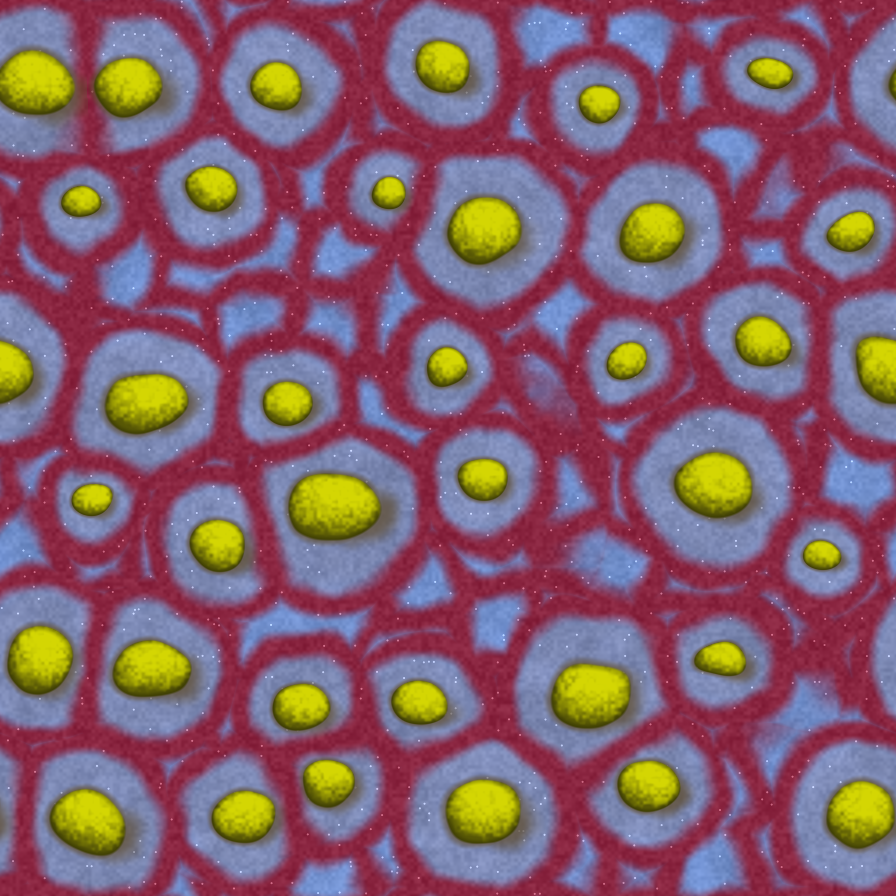
This texture is drawn by a Shadertoy shader. Its source:

```glsl
// Yellow granules in pale blue pools, separated by a soft crimson network; tiles seamlessly.

const float GRAIN_GRID = 6.0;
const float CELL_GRID = 12.0;

const vec3 CRIMSON = vec3(0.54, 0.145, 0.25);
const vec3 BLUE = vec3(0.44, 0.56, 0.80);
const vec3 GREY_BLUE = vec3(0.49, 0.54, 0.71);
const vec3 BROWN = vec3(0.38, 0.31, 0.20);
const vec3 OLIVE = vec3(0.34, 0.34, 0.02);
const vec3 YELLOW = vec3(0.83, 0.84, 0.01);

// Three random values for a lattice cell
vec3 hash3(vec2 cell, float seed) {
    vec3 v = fract((cell.xyx + seed * 7.3) * vec3(0.1031, 0.1030, 0.0973));
    v += dot(v, v.yxz + 33.33);
    return fract((v.xxy + v.yzz) * v.zyx);
}

// Value noise with a whole period, so it wraps on the unit square
float noise(vec2 uv, float period, float seed) {
    vec2 p = uv * period, i = floor(p), f = fract(p);
    f = f * f * (3.0 - 2.0 * f);
    float a = hash3(mod(i, period), seed).x;
    float b = hash3(mod(i + vec2(1, 0), period), seed).x;
    float c = hash3(mod(i + vec2(0, 1), period), seed).x;
    float d = hash3(mod(i + vec2(1, 1), period), seed).x;
    return mix(mix(a, b, f.x), mix(c, d, f.x), f.y) - 0.5;
}

vec2 warp(vec2 uv, float period, float amount, float seed) {
    return amount * vec2(noise(uv, period, seed), noise(uv, period, seed + 1.0));
}

// Distance to borders of small cells; neighbours of the same kind merge
float cellBorder(vec2 uv, float grid) {
    vec2 p = uv * grid, base = floor(p);
    float nearest = 9.0, other = 9.0, kind = 0.0;
    for (int pass = 0; pass < 2; pass++)
    for (int k = 0; k < 25; k++) {
        vec2 cell = base + vec2(k % 5 - 2, k / 5 - 2);
        vec3 h = hash3(mod(cell, grid), 3.0);
        float d = length(cell + 0.12 + 0.76 * h.xy - p);
        float siteKind = floor(h.z * 5.0);
        if (pass == 0 && d < nearest) { nearest = d; kind = siteKind; }
        if (pass == 1 && siteKind != kind) other = min(other, d);
    }
    return 0.5 * (other - nearest) / grid;
}

// Finds the closest pool: xy offset from its granule, z granule radius.
// pools.x and pools.y are signed distances to the first and second pool.
vec3 closestGrain(vec2 uv, float grid, out vec2 pools) {
    vec2 p = uv * grid, base = floor(p);
    vec3 best = vec3(0.0);
    pools = vec2(9.0);
    for (int k = 0; k < 25; k++) {
        vec2 cell = base + vec2(k % 5 - 2, k / 5 - 2);
        vec3 h = hash3(mod(cell, grid), 11.0);
        float stagger = 0.5 * mod(cell.y, 2.0);
        vec2 site = cell + vec2(stagger, 0.0) + 0.5 + 0.54 * (h.xy - 0.5);
        vec2 offset = (p - site) / grid;
        float radius = mix(0.019, 0.043, h.z);
        float d = length(offset) - (2.0 * radius + 0.017);
        if (d < pools.x) {
            pools = vec2(d, pools.x);
            best = vec3(offset, radius);
        } else pools.y = min(pools.y, d);
    }
    return best;
}

// Sparse pale dust
float dust(vec2 uv, float grid) {
    vec2 p = uv * grid;
    vec3 h = hash3(mod(floor(p), grid), 29.0);
    float d = length(fract(p) - 0.3 - 0.4 * h.xy);
    return step(0.965, h.z) * (1.0 - smoothstep(0.08, 0.3, d));
}

// Rough dome lit from above; s is the scaled offset from its middle
vec3 grainColour(vec2 s, float rough) {
    float rim = length(s);
    vec3 normal = vec3(s, sqrt(max(0.0, 1.0 - rim * rim)));
    float light = dot(normal, normalize(vec3(0.2, 0.55, 0.85)));
    float tone = smoothstep(-0.1, 1.0, light + rough);
    return mix(OLIVE, YELLOW, tone) * mix(1.0, 0.72, smoothstep(0.8, 1.0, rim));
}

void mainImage(out vec4 fragColor, in vec2 fragCoord) {
    vec2 uv = fragCoord / iResolution.xy;
    vec2 bent = uv + warp(uv, 9.0, 0.02, 1.0) + warp(uv, 24.0, 0.008, 5.0);
    float fine = noise(uv, 250.0, 8.0) + 0.6 * noise(uv, 120.0, 9.0);
    float cloud = noise(uv, 32.0, 15.0) + 0.5 * noise(uv, 64.0, 16.0);

    // Distance to the crimson network
    vec2 pools;
    vec3 grain = closestGrain(bent, GRAIN_GRID, pools);
    float inside = min(-pools.x, 0.5 * (pools.y - pools.x));
    float outside = min(pools.x, cellBorder(bent, CELL_GRID));
    float net = (pools.x < 0.0 ? inside : outside) + 0.007 * cloud;

    // Ground
    float pool = smoothstep(0.012, -0.03, pools.x);
    vec3 blue = mix(BLUE, GREY_BLUE, pool) * (1.0 + 0.12 * cloud);
    vec3 colour = mix(CRIMSON, blue, smoothstep(0.004, 0.023, net));
    colour += 0.075 * fine + 0.28 * dust(uv, 170.0);

    // Granule with a brown stain at its lower right
    vec2 s = grain.xy / grain.z * vec2(0.93, 1.1);
    float rim = length(s) + 0.05 * cloud;
    float stain = 1.0 - smoothstep(0.5, 1.15, length(s - vec2(0.45, -0.25)) + 0.2 * cloud);
    float contact = 1.0 - smoothstep(0.98, 1.22, rim);
    colour = mix(colour, BROWN, max(0.75 * stain, 0.7 * contact));
    colour = mix(grainColour(s, 0.38 * fine), colour, smoothstep(0.95, 1.03, rim));

    fragColor = vec4(clamp(colour, 0.0, 1.0), 1.0);
}
```
